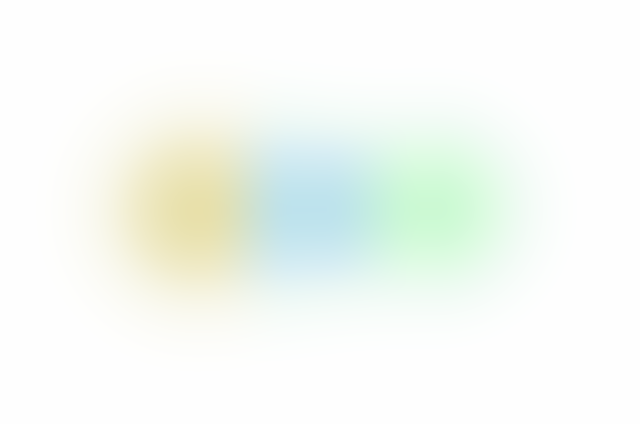
Write a Shadertoy shader that draws this background.

```glsl
const vec3 PAPER = vec3(0.998);

// Ink is the amount of light removed from the paper
const vec3 YELLOW_INK = vec3(0.09, 0.12, 0.33);
const vec3 BLUE_INK = vec3(0.255, 0.11, 0.07);
const vec3 GREEN_INK = vec3(0.20, 0.02, 0.17);
const vec3 WARM_RIM = vec3(0.085, 0.09, 0.24);
const vec3 COOL_RIM = vec3(0.20, 0.06, 0.14);

// Position along the segment from a to b, from 0 to 1
float alongSegment(vec2 p, vec2 a, vec2 b) {
    vec2 ab = b - a;
    return clamp(dot(p - a, ab) / dot(ab, ab), 0.0, 1.0);
}

// Gaussian falloff that reaches zero at a finite distance
float softGlow(float dist, float spread) {
    float g = exp(-0.5 * dist * dist / (spread * spread));
    return max(g - 0.02, 0.0) / 0.98;
}

// Three hues running from left to right
vec3 inkAt(float x) {
    vec3 ink = mix(YELLOW_INK, BLUE_INK, smoothstep(-0.28, -0.06, x));
    return mix(ink, GREEN_INK, smoothstep(0.01, 0.24, x));
}

vec3 rimAt(float x) {
    return mix(WARM_RIM, COOL_RIM, smoothstep(-0.25, -0.05, x));
}

void mainImage(out vec4 fragColor, in vec2 fragCoord) {
    vec2 p = (fragCoord - 0.5 * iResolution.xy) / iResolution.y;

    // Elongated glow, a little wider on the left
    vec2 leftEnd = vec2(-0.29, 0.003);
    vec2 rightEnd = vec2(0.275, 0.008);
    float t = alongSegment(p, leftEnd, rightEnd);
    float dist = length(p - mix(leftEnd, rightEnd, t));
    float density = softGlow(dist, mix(0.147, 0.130, smoothstep(0.0, 0.8, t)));

    // Core hues soften into paler rims
    vec3 ink = mix(rimAt(p.x), inkAt(p.x), smoothstep(0.05, 0.65, density));
    fragColor = vec4(PAPER - ink * density, 1.0);
}
```
